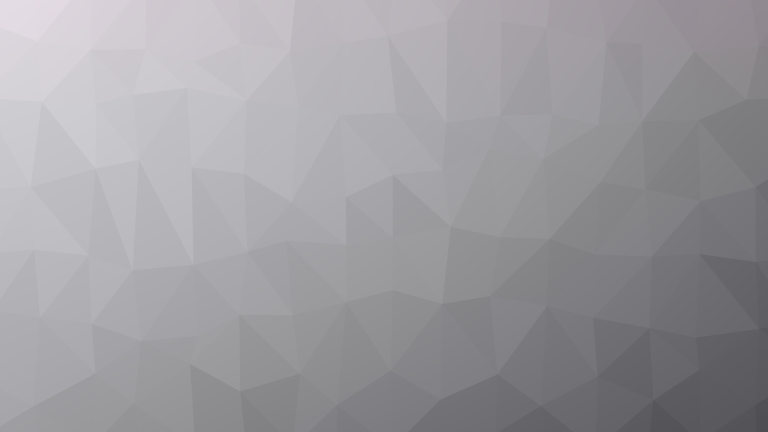
This background is drawn by a WebGL 2 fragment shader. Its source:

```glsl
#version 300 es
precision highp float;
// Low-poly backdrop: a grid of points, waving along its rows, is split into
// triangles, each tinted by a soft diagonal grey gradient near its centre,
// from pinkish white at the upper left to dark slate at the lower right.

uniform vec2 u_resolution;
out vec4 fragColor;

// Mesh placement, in units of the canvas height
const vec2 MESH_ORIGIN = vec2(0.088, 0.109);
const vec2 CELL_SIZE = vec2(0.118, 0.160);

// Wave of each mesh row from the bottom up: amplitude, frequency, column of a trough
const vec3 ROW_WAVES[6] = vec3[6](
    vec3(0.19, 3.14, 0.0), vec3(0.26, 0.57, 2.0), vec3(0.24, 0.52, 2.0),
    vec3(0.30, 0.90, 5.5), vec3(0.20, 0.40, 10.0), vec3(0.20, 0.60, 3.0));

vec2 hash2(vec2 p) {
    vec3 q = fract(p.xyx * vec3(0.1031, 0.1030, 0.0973));
    q += dot(q, q.yzx + 33.33);
    return fract((q.xx + q.yz) * q.zy);
}

float cross2(vec2 a, vec2 b) {
    return a.x * b.y - a.y * b.x;
}

// Grid corner moved by the wave of its row and a little random jitter.
vec2 meshPoint(vec2 cell) {
    vec2 jitter = (hash2(cell + 47.0) - 0.5) * vec2(0.3, 0.26);
    vec3 row = ROW_WAVES[clamp(int(cell.y), 0, 5)];
    float wave = -row.x * cos(row.y * (cell.x - row.z));
    return MESH_ORIGIN + CELL_SIZE * (cell + jitter + vec2(0.0, wave));
}

// Smooth colour field; uv spans the canvas from the lower left.
vec3 gradient(vec2 uv) {
    float grey = mix(mix(0.63, 0.305, uv.x), mix(0.885, 0.56, uv.x), uv.y);
    vec2 bulge = uv * (1.0 - uv);
    grey += 0.65 * bulge.x * bulge.y;
    float diagonal = uv.x + 1.0 - uv.y;
    float cool = 0.45 + 0.55 * smoothstep(0.05, 0.3, abs(diagonal - 1.2));
    float pink = smoothstep(0.72, 1.05, uv.y) * mix(0.6, 1.0, abs(2.0 * uv.x - 1.0));
    return grey + cool * vec3(0.0, -0.004, 0.014)
                + pink * vec3(0.012, -0.02, -0.004);
}

// Signed distance to the left side of the edge from a to b.
float edgeSide(vec2 p, vec2 a, vec2 b) {
    return cross2(b - a, p - a) / length(b - a);
}

// Colour times coverage in rgb, coverage in alpha.
vec4 facet(vec2 p, vec2 a, vec2 b, vec2 c, float random) {
    float inside = min(edgeSide(p, a, b), min(edgeSide(p, b, c), edgeSide(p, c, a)));
    float coverage = clamp(inside * u_resolution.y + 0.5, 0.0, 1.0);
    vec2 centre = (a + b + c) / 3.0;
    vec2 uv = mix(centre, p, 0.4) * vec2(u_resolution.y / u_resolution.x, 1.0);
    return vec4(gradient(uv) + 0.03 * (random - 0.5), 1.0) * coverage;
}

void main() {
    vec2 p = gl_FragCoord.xy / u_resolution.y;
    vec2 home = floor((p - MESH_ORIGIN) / CELL_SIZE);
    vec4 total = vec4(gradient(gl_FragCoord.xy / u_resolution), 1.0) * 0.0001;

    // Nearby quads, each cut along its shorter diagonal
    for (int j = -1; j <= 1; j++) {
        for (int i = -1; i <= 1; i++) {
            vec2 cell = home + vec2(i, j);
            vec2 a = meshPoint(cell);
            vec2 b = meshPoint(cell + vec2(1, 0));
            vec2 c = meshPoint(cell + vec2(1, 1));
            vec2 d = meshPoint(cell + vec2(0, 1));
            vec2 random = hash2(cell + 113.0);
            if (distance(a, c) < distance(b, d)) {
                total += facet(p, a, b, c, random.x);
                total += facet(p, a, c, d, random.y);
            } else {
                total += facet(p, a, b, d, random.x);
                total += facet(p, b, c, d, random.y);
            }
        }
    }
    fragColor = vec4(total.rgb / total.a, 1.0);
}
```
